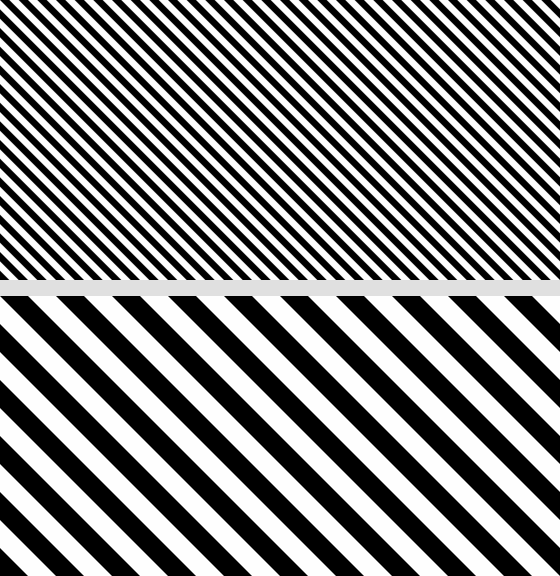
Top: the whole. Bottom: its middle third, enlarged.
A WebGL 2 fragment shader for this pattern:

```glsl
#version 300 es
precision highp float;
// Even black and white diagonal stripes falling from upper left to lower right.

uniform vec2 u_resolution;
out vec4 fragColor;

const float REPEATS_DOWN = 15.0;   // twice as many across on a 2:1 canvas
const float BLACK_SHARE  = 0.5;    // black part of each period
const float BLACK_START  = 0.0;    // where black begins within a period
const float EDGE_PIXELS  = 1.0;    // half width of the edge blend
const vec3  BLACK = vec3(0.0);
const vec3  WHITE = vec3(0.995);

// Signed distance to the nearest black stripe, in periods (negative inside).
float stripeDistance(float phase) {
    float center = BLACK_START + 0.5 * BLACK_SHARE;
    return abs(fract(phase - center + 0.5) - 0.5) - 0.5 * BLACK_SHARE;
}

void main() {
    // Canvas units: height is 1
    vec2 p = gl_FragCoord.xy / u_resolution.y;

    // Phase is constant along the falling diagonals
    float phase = (p.x + p.y) * REPEATS_DOWN;

    // Blend over the pixels that straddle an edge
    float edge = EDGE_PIXELS * REPEATS_DOWN / u_resolution.y;
    float white = smoothstep(-edge, edge, stripeDistance(phase));

    fragColor = vec4(mix(BLACK, WHITE, white), 1.0);
}
```
